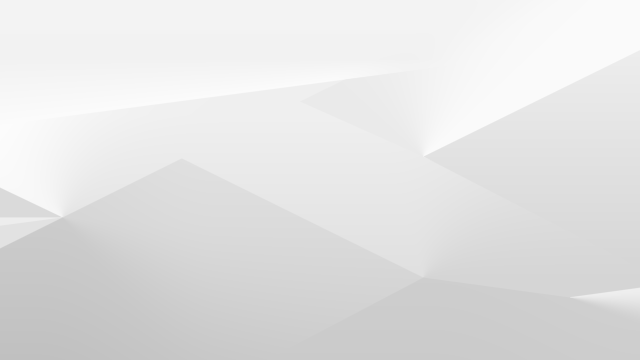
A Shadertoy shader for this background:

```glsl
// Layout points, in a frame 16/9 wide and 1 high
const vec2 FRAME = vec2(16.0 / 9.0, 1.0);
const vec2 HUB_LEFT = vec2(0.174, 0.396);
const vec2 HUB_LOW = vec2(1.176, 0.229);
const vec2 HUB_RIGHT = vec2(1.176, 0.565);
const vec2 PEAK = vec2(0.505, 0.560);
const vec2 CREST_START = vec2(0.0, 0.653);
const vec2 CREST_END = vec2(1.262, 0.819);
const vec2 FACET_LEFT = vec2(0.833, 0.718);
const vec2 FACET_TOP = vec2(0.949, 0.775);
const vec2 SLAB_TOP = vec2(1.778, 0.861);
const vec2 SLAB_BOTTOM = vec2(1.778, 0.255);
const vec2 FLOOR_START = vec2(0.741, 0.0);
const vec2 NOTCH = vec2(1.581, 0.174);
const vec2 NOTCH_END = vec2(1.778, 0.201);
const vec2 SHARD_TOP = vec2(0.0, 0.479);
const vec2 SHARD_BASE = vec2(0.0, 0.373);

// Grey levels
const float SKY_GREY = 0.948;
const float CREST_GLOW = 0.985;
const float FAN_DARK = 0.918;
const float FAN_LIGHT = 0.982;
const float SHARD_DARK = 0.855;
const float SHARD_LIGHT = 0.930;
const float SHARD_MID = 0.885;
const float FLOOR_GREY = 0.793;
const float NOTCH_GLOW = 0.120;

// Smooth coverage of the half plane below the line from a to b (a left of b)
float below(vec2 p, vec2 a, vec2 b) {
    vec2 along = normalize(b - a);
    vec2 rel = p - a;
    float dist = along.x * rel.y - along.y * rel.x;
    float soft = 0.75 / iResolution.y;
    return 1.0 - smoothstep(-soft, soft, dist);
}

float angleFrom(vec2 p, vec2 hub) {
    vec2 rel = p - hub;
    return atan(rel.y, rel.x + 1e-5);
}

// Conical sheen of the right hub
float rightFan(vec2 p) {
    return mix(FAN_LIGHT, FAN_DARK, smoothstep(0.45, 2.6, angleFrom(p, HUB_RIGHT)));
}

float skyShade(vec2 p) {
    float crestY = mix(CREST_START.y, CREST_END.y, p.x / CREST_END.x);
    float glow = clamp((0.835 - p.y) / max(0.835 - crestY, 0.01), 0.0, 1.0);
    float sky = mix(SKY_GREY + 0.04 * max(p.y - 0.83, 0.0), CREST_GLOW, glow);
    float diagonal = p.x - 1.8 * (p.y - 1.0);
    return mix(sky, rightFan(p), smoothstep(1.3, 1.6, diagonal));
}

float bandShade(vec2 p) {
    float shade = mix(0.876, 0.938, clamp((p.y - 0.23) / 0.45, 0.0, 1.0));
    shade += 0.065 * smoothstep(0.5, 2.7, angleFrom(p, HUB_LEFT));
    return shade - 0.04 * (1.0 - smoothstep(0.0, 1.9, angleFrom(p, HUB_LOW)));
}

float hillShade(vec2 p) {
    float shade = 0.813 + 0.12 * p.y;
    shade -= 0.025 * (1.0 - smoothstep(0.1, 0.6, p.x));
    return shade - 0.035 * (1.0 - smoothstep(-1.0, 0.0, angleFrom(p, HUB_LEFT)));
}

float floorShade(vec2 p) {
    float sheen = smoothstep(-0.4, 0.14, angleFrom(p, NOTCH)) * step(NOTCH.x, p.x);
    float lift = 0.06 * p.y + 0.012 * smoothstep(1.2, 1.8, p.x);
    return FLOOR_GREY + lift + NOTCH_GLOW * sheen;
}

void mainImage(out vec4 fragColor, in vec2 fragCoord) {
    vec2 p = fragCoord / iResolution.xy * FRAME;

    // Sky and the wide pale band, which dissolves to the right of its crest
    float shade = skyShade(p);
    float underCrest = below(p, CREST_START, CREST_END);
    float underFacet = below(p, FACET_LEFT, HUB_RIGHT);
    float facet = (1.0 - underFacet) * below(p, FACET_LEFT, FACET_TOP);
    float fade = 1.0 - smoothstep(1.05, 1.3, p.x);
    shade = mix(shade, bandShade(p), underCrest * max(fade, underFacet));
    shade = mix(shade, rightFan(p), facet * underCrest);

    // Slab on the right
    float slab = below(p, HUB_RIGHT, SLAB_TOP) * (1.0 - below(p, HUB_RIGHT, SLAB_BOTTOM));
    shade = mix(shade, 0.797 + 0.155 * p.y, slab);

    // Thin shards meeting at the left hub
    float shardSide = below(p, SHARD_TOP, HUB_LEFT);
    shade = mix(shade, SHARD_DARK, shardSide * step(p.x, HUB_LEFT.x));
    float shards = below(p, vec2(0.0, HUB_LEFT.y), HUB_LEFT) * shardSide * step(p.x, HUB_LEFT.x);
    shade = mix(shade, SHARD_LIGHT, shards);
    shade = mix(shade, SHARD_MID, shards * below(p, SHARD_BASE, HUB_LEFT));

    // Dark hill, then the floor with its lit notch
    float hill = below(p, HUB_LEFT, PEAK) * below(p, PEAK, HUB_LOW);
    shade = mix(shade, hillShade(p), hill);
    float ground = max(below(p, HUB_LOW, NOTCH), below(p, NOTCH, NOTCH_END));
    shade = mix(shade, floorShade(p), ground * below(p, FLOOR_START, HUB_LOW));

    fragColor = vec4(vec3(shade), 1.0);
}
```
